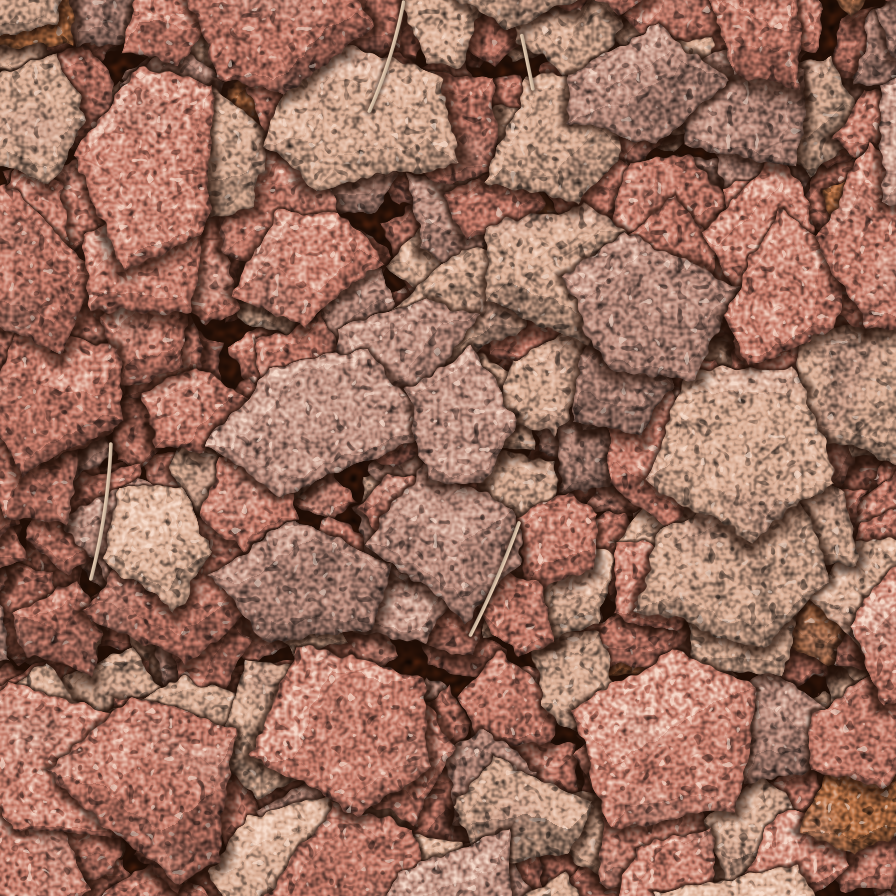
This texture is drawn by a WebGL 1 fragment shader. Its source:

```glsl
precision highp float;
// A bed of crushed brick and sandstone: angular chips scattered in overlapping
// layers. Each chip is a noise-roughened polygon with sloping facets, mottled
// grain and a contact shadow; a few dry straws lie on top.
uniform vec2 u_resolution;

const float TAU = 6.2832;
const vec3 BRICK = vec3(0.78, 0.48, 0.41);
const vec3 ROSE = vec3(0.74, 0.55, 0.49);
const vec3 SAND = vec3(0.85, 0.67, 0.57);
const vec3 RUST = vec3(0.75, 0.46, 0.28);
const vec3 PALE = vec3(0.98, 0.88, 0.82);
const vec3 GAP = vec3(0.12, 0.05, 0.02);
const vec3 STRAW = vec3(0.88, 0.78, 0.68);
const vec2 LIGHT = vec2(-0.35, 0.94);
const float BOTTOM_CELLS = 12.0;  // chips across the canvas, lowest layer
const float TOP_CELLS = 5.8;      // chips across the canvas, highest layer
const float CHIP_SIZE = 0.7;      // largest chip radius in cells
const float GRAIN = 0.8;          // strength of the fine grain
const float SHADOW_WIDTH = 0.014;
const float STRAW_CELLS = 4.0;
const float STRAW_SHARE = 0.4;

float hash(vec2 p) {
  vec3 q = fract(p.xyx * 0.1031);
  q += dot(q, q.yzx + 33.33);
  return fract((q.x + q.y) * q.z);
}
vec2 hash2(vec2 p) { return vec2(hash(p + 3.1), hash(p.yx + 47.7)); }

float corner(vec2 cell, vec2 offset) {
  float a = TAU * hash(cell);
  return dot(vec2(cos(a), sin(a)), offset);
}
// Gradient noise, roughly -0.7 to 0.7
float noise(vec2 p) {
  vec2 i = floor(p), f = fract(p), e = vec2(1.0, 0.0);
  vec2 u = f * f * f * (f * (f * 6.0 - 15.0) + 10.0);
  return mix(mix(corner(i, f), corner(i + e, f - e), u.x),
             mix(corner(i + e.yx, f - e.yx), corner(i + 1.0, f - 1.0), u.x), u.y);
}

vec3 chipColor(float kind) {
  if (kind < 0.56) return BRICK;
  if (kind < 0.76) return ROSE;
  return kind < 0.98 ? SAND : RUST;
}
// Mottling, grain, cracks, pits and pale specks of one chip
vec3 chipSurface(vec2 p, vec2 id, float shade) {
  vec2 g = p + 7.0 * hash2(id + 5.0);
  vec3 base = chipColor(hash(id + 61.0));
  base = mix(base, ROSE, smoothstep(0.0, 0.6, noise(g * 13.0)) * 0.5);
  float tone = 1.0 + 0.2 * noise(g * 18.0) + 0.34 * noise(g * 48.0)
             + GRAIN * (0.55 * noise(g * 105.0) + 0.85 * noise(g * 193.0));
  float crack = 1.0 - smoothstep(0.0, 0.03, abs(noise(g * 10.0 + 4.0)));
  tone *= 1.0 - 0.2 * crack * step(0.65, hash(id + 17.0));
  tone *= 1.0 - 0.4 * smoothstep(0.26, 0.42, noise(g * 88.0 + 9.0));
  tone *= shade;
  float speck = smoothstep(0.36, 0.46, noise(g * 95.0 + 31.0));
  vec3 lit = mix(base * min(tone, 1.0), PALE, clamp(1.2 * (tone - 1.0), 0.0, 0.9));
  return mix(lit, PALE * min(shade, 1.0), 0.65 * speck);
}
// Draws one chip over color; p is relative to its centre
void addChip(inout vec3 color, vec2 p, vec2 rough, vec2 id, float radius, float level, float pixel) {
  float spin = TAU * hash(id + 23.0);
  vec2 axis = vec2(cos(spin), sin(spin)), q = p + rough;
  q += axis * dot(q, axis) * 0.55 * hash(id + 29.0);
  float inside = 1.0, height = radius * mix(0.35, 0.9, hash(id + 37.0));
  vec2 tilt = 0.5 * (hash2(id + 41.0) - 0.4);
  for (int i = 0; i < 5; i++) {
    vec2 key = id + float(i) * vec2(7.3, 3.9);
    float a = spin + (float(i) + 0.45 * hash(key + 2.0)) * TAU / 5.0;
    vec2 normal = vec2(cos(a), sin(a));
    float edge = radius * mix(0.66, 1.0, hash(key + 11.0)) - dot(q, normal);
    float face = edge * mix(0.9, 5.0, hash(key + 19.0));
    inside = min(inside, edge);
    if (face < height) { height = face; tilt = normal; }
  }
  float reach = SHADOW_WIDTH * (1.0 - 0.6 * dot(p / (length(p) + 0.001), LIGHT));
  color = mix(color, GAP, 0.72 * smoothstep(-reach, 0.0, inside));
  if (inside < -pixel) return;
  float shade = 0.98 + 0.22 * dot(tilt, LIGHT);
  shade *= mix(0.88, 1.1, hash(id + 53.0)) * mix(0.86, 1.03, level);
  shade *= mix(0.68, 1.0, smoothstep(0.0, 0.006, inside));
  color = mix(color, chipSurface(p, id, shade), smoothstep(-pixel, pixel, inside));
}
vec2 neighbour(int k) { return vec2(mod(float(k), 3.0), floor((float(k) + 0.5) / 3.0)) - 1.0; }

// Thin bent stalks on the surface
void addStraws(inout vec3 color, vec2 uv, float pixel) {
  for (int k = 0; k < 9; k++) {
    vec2 id = floor(uv * STRAW_CELLS) + neighbour(k) + 9.0;
    if (hash(id + 83.0) > STRAW_SHARE) continue;
    vec2 p = uv - (id - 8.8 + 0.6 * hash2(id + 71.0)) / STRAW_CELLS;
    float a = TAU * hash(id + 97.0);
    vec2 along = vec2(cos(a), sin(a));
    vec2 q = vec2(dot(p, along), dot(p, vec2(-along.y, along.x)));
    q.y += 4.0 * (hash(id + 101.0) - 0.5) * q.x * q.x;
    float reach = max(abs(q.x) - mix(0.03, 0.08, hash(id + 89.0)), 0.0);
    float d = length(vec2(reach, q.y)) - 0.002;
    color = mix(color, GAP, 0.45 * (1.0 - smoothstep(0.0, 0.006, d)));
    color = mix(color, STRAW * (0.95 - 60.0 * q.y), 1.0 - smoothstep(-pixel, pixel, d));
  }
}
void main() {
  float side = min(u_resolution.x, u_resolution.y), pixel = 0.7 / side;
  vec2 uv = gl_FragCoord.xy / side;
  vec2 rough = 0.009 * vec2(noise(uv * 19.0), noise(uv * 19.0 + 50.0))
             + 0.006 * vec2(noise(uv * 70.0 + 20.0), noise(uv * 70.0 + 80.0));
  vec3 color = GAP * (1.5 + 2.0 * noise(uv * 90.0));
  for (int layer = 0; layer < 5; layer++) {
    float level = float(layer) / 4.0, cells = mix(BOTTOM_CELLS, TOP_CELLS, level);
    vec2 grid = uv * cells + 0.37 * float(layer);
    for (int k = 0; k < 9; k++) {
      vec2 cell = floor(grid) + neighbour(k), id = cell + 40.0 * float(layer) + 13.0;
      if (hash(id + 7.0) > mix(1.0, 0.72, level)) continue;
      vec2 p = (grid - cell - 0.5 - 0.64 * (hash2(id) - 0.5)) / cells;
      float radius = CHIP_SIZE * mix(0.66, 1.0, hash(id + 31.0)) / cells;
      if (length(p) < 1.15 / cells) addChip(color, p, rough, id, radius, level, pixel);
    }
  }
  addStraws(color, uv, pixel);
  gl_FragColor = vec4(clamp(color, 0.0, 1.0), 1.0);
}
```
